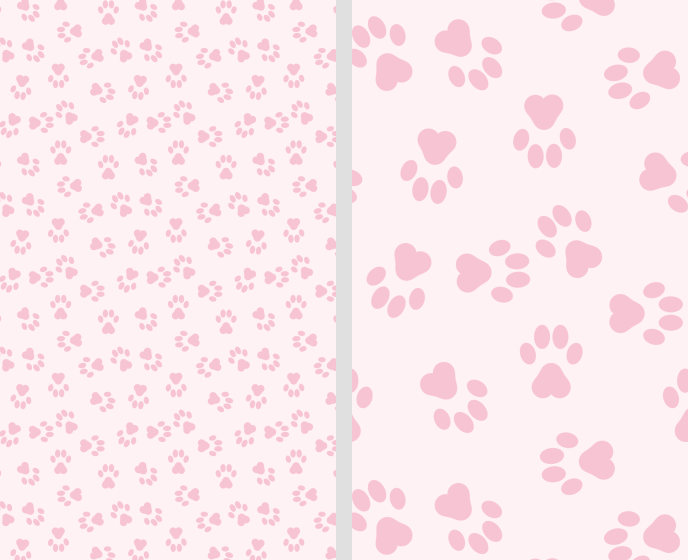
Left, the full canvas; right, a detail of the centre.
Reproduce this pattern procedurally as a Shadertoy shader.

```glsl
// Pink paw prints scattered in a repeating tile on a pale blush ground.
#define CANVAS_HEIGHT 1152.0          // design units down the canvas
#define TILE vec2(242.1, 318.0)       // repeat size, design units
#define ORIGIN vec2(231.0, 768.0)     // corner of the reference tile
#define PAW_COUNT 14
#define LOBE_RADIUS 7.6
#define INNER_TOE vec2(5.5, 8.3)      // half width, half length
#define OUTER_TOE vec2(5.3, 7.6)
#define TOE_TILT 0.3
#define GROUND_COLOR vec3(1.00, 0.95, 0.96)
#define PAW_COLOR vec3(0.97, 0.77, 0.83)

// Each paw: pad centre (x, y) in the tile and heading of the toes in radians.
const vec3 PAWS[PAW_COUNT] = vec3[PAW_COUNT](
    vec3( 26.0,  -48.0,  2.09), vec3( 71.0,  -28.0, -0.85),
    vec3(167.0, -316.0,  3.24), vec3(211.0,  -49.0,  3.38),
    vec3( 57.0, -101.0, -1.72), vec3(131.0,  -77.0, -1.55),
    vec3(210.0, -119.0, -0.30), vec3( 39.0, -181.0, -2.08),
    vec3( 83.0, -187.0,  0.05), vec3(156.0, -176.0,  2.20),
    vec3(188.0, -215.0,  0.00), vec3(136.0, -261.0,  1.57),
    vec3( 61.0, -263.0, -0.85), vec3( -8.0, -291.0,  1.57));

float smoothUnion(float a, float b, float k) {
    float h = max(k - abs(a - b), 0.0) / k;
    return min(a, b) - 0.25 * h * h * k;
}

float ellipseDistance(vec2 p, vec2 radii) {
    float k = length(p / radii);
    return k * (k - 1.0) / max(length(p / (radii * radii)), 1e-4);
}

vec2 rotate(vec2 p, float angle) {
    float c = cos(angle), s = sin(angle);
    return vec2(c * p.x - s * p.y, s * p.x + c * p.y);
}

// Paw with its pad at the origin and its toes toward +y.
float pawDistance(vec2 p) {
    p.x = abs(p.x);
    // Heart-like pad: one front lobe and a mirrored pair behind it
    float front = length(p - vec2(0.0, 4.5)) - LOBE_RADIUS;
    float back = length(p - vec2(5.8, -4.5)) - LOBE_RADIUS;
    float pad = smoothUnion(front, back, 6.0);
    // Toes
    float inner = ellipseDistance(p - vec2(6.3, 30.0), INNER_TOE);
    float outer = ellipseDistance(rotate(p - vec2(16.0, 18.5), TOE_TILT), OUTER_TOE);
    return min(pad, min(inner, outer));
}

void mainImage(out vec4 fragColor, in vec2 fragCoord) {
    float pixel = CANVAS_HEIGHT / iResolution.y;
    vec2 p = fragCoord * pixel - ORIGIN;

    // Nearest paw across the wrapped tile
    float nearest = 1e3;
    for (int i = 0; i < PAW_COUNT; i++) {
        vec2 offset = p - PAWS[i].xy;
        offset -= TILE * round(offset / TILE);
        float turn = radians(90.0) - PAWS[i].z;
        nearest = min(nearest, pawDistance(rotate(offset, turn)));
    }

    float coverage = 1.0 - smoothstep(-0.7 * pixel, 0.7 * pixel, nearest);
    fragColor = vec4(mix(GROUND_COLOR, PAW_COLOR, coverage), 1.0);
}
```
